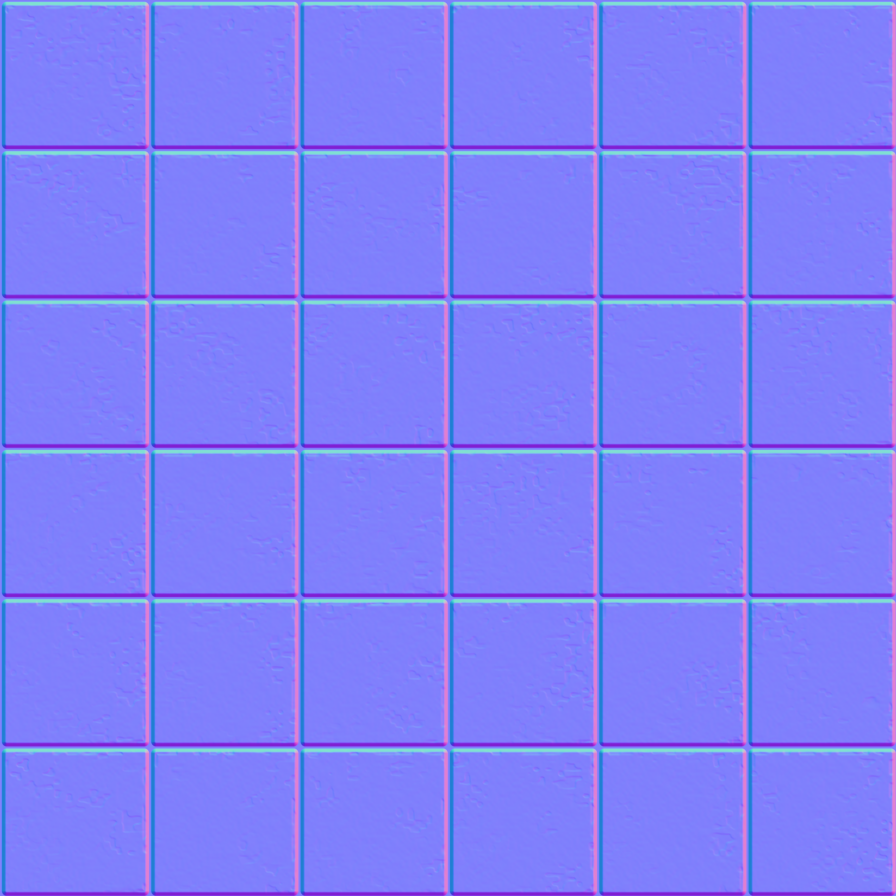
Reproduce this texture map procedurally as a Shadertoy shader.

```glsl
float hash(vec2 p) {
    vec3 q = fract(vec3(p.xyx) * 0.1031);
    q += dot(q, q.yzx + 33.33);
    return fract((q.x + q.y) * q.z);
}

float noise(vec2 p) {
    vec2 i = floor(p), f = fract(p);
    f = f * f * (3.0 - 2.0 * f);
    return mix(mix(hash(i), hash(i + vec2(1, 0)), f.x),
               mix(hash(i + vec2(0, 1)), hash(i + vec2(1, 1)), f.x), f.y);
}

// Fine grain, sparse dents and ragged upper and right rims
float wearHeight(vec2 c, vec2 seed) {
    vec2 p = c + 0.5 + seed;
    float grain = noise(p * 48.0) * 0.0005 + noise(p * 17.0) * 0.0006;

    float patches = smoothstep(0.45, 0.75, noise(p * 6.0 + 31.0));
    patches *= mix(0.3, 1.0, smoothstep(-0.2, 0.45, max(c.x, c.y)));
    float dents = smoothstep(0.55, 0.8, noise(p * vec2(24.0, 34.0) + 7.0)) * patches;

    float inset = 0.5 - max(abs(c.x), abs(c.y));
    float rim = 1.0 - smoothstep(0.036, 0.056, inset);
    rim *= smoothstep(0.3, 0.45, max(c.x, c.y));
    float chips = rim * smoothstep(0.4, 0.7, noise(p * 19.0 + 53.0));

    return grain - 0.0018 * dents - 0.0035 * chips;
}

vec3 tileNormal(vec2 uv) {
    vec2 p = uv * 6.0 + vec2(-0.0055, 0.0055);
    vec2 c = fract(p) - 0.5;
    vec2 id = mod(floor(p), 6.0);
    vec2 seed = floor(vec2(hash(id + 3.0), hash(id + 71.0)) * 40.0);

    // Bevel slopes outward from a rounded square
    vec2 corner = max(abs(c) - 0.46, 0.0);
    float reach = length(corner);
    float inset = 0.04 - reach;
    float bevel = smoothstep(0.003, 0.012, inset) * (1.0 - smoothstep(0.022, 0.038, inset));
    vec2 slope = sign(c) * corner / max(reach, 0.0001) * bevel * 1.15;

    // Wear slopes by central differences
    vec2 e = vec2(0.006, 0.0);
    vec2 rise = vec2(wearHeight(c + e.xy, seed) - wearHeight(c - e.xy, seed),
                     wearHeight(c + e.yx, seed) - wearHeight(c - e.yx, seed));
    slope -= rise / (2.0 * e.x) * smoothstep(0.012, 0.035, inset);

    return normalize(vec3(slope, 1.0));
}

void mainImage(out vec4 fragColor, in vec2 fragCoord) {
    // Average a 3 by 3 grid of samples
    vec3 color = vec3(0.0);
    for (int y = -1; y <= 1; y++) {
        for (int x = -1; x <= 1; x++) {
            vec2 uv = (fragCoord + vec2(x, y) / 3.0) / iResolution.xy;
            color += tileNormal(uv) * vec3(0.5, 0.5, 0.495) + vec3(0.5, 0.5, 0.495);
        }
    }
    fragColor = vec4(color / 9.0, 1.0);
}
```
